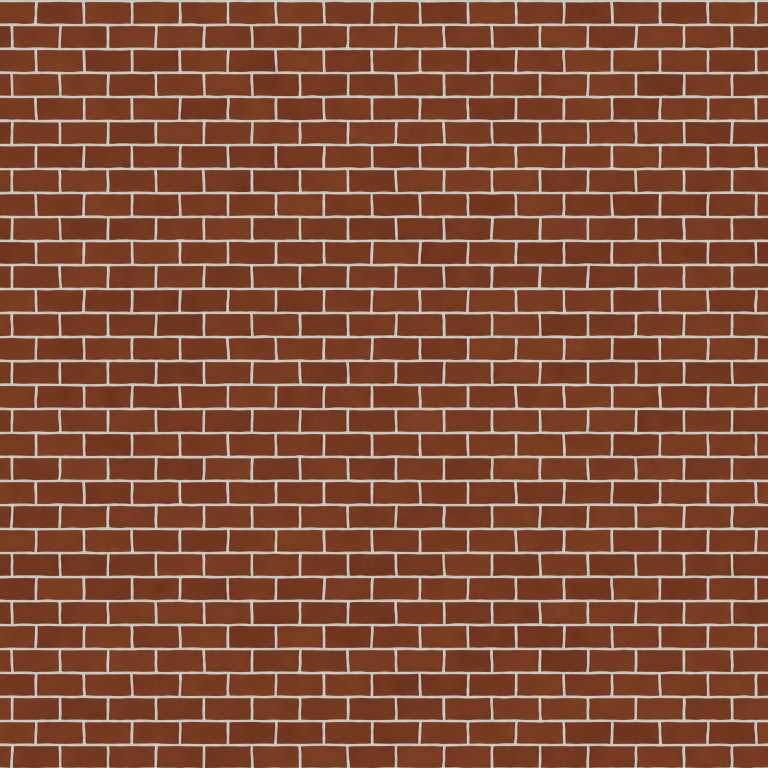
Write a three.js fragment shader that draws this texture.

```glsl
// Running-bond wall of red-brown bricks with thin, slightly uneven pale mortar.
#define BRICKS vec2(16.0, 32.0)
#define JOINT_WIDTH 0.0034
#define JOINT_DROP 0.04
#define CORNER_RADIUS 0.0012
#define WOBBLE 0.0008
#define LEAN 0.05
#define MOTTLE 0.07
#define BRICK_DARK vec3(0.435, 0.205, 0.120)
#define BRICK_LIGHT vec3(0.485, 0.245, 0.135)
#define MORTAR vec3(0.790, 0.785, 0.770)

varying vec2 vUv;

float hash(vec2 p) {
  vec3 q = fract(vec3(p.xyx) * 0.1031);
  q += dot(q, q.yzx + 33.33);
  return fract((q.x + q.y) * q.z);
}

// Value noise that wraps after a whole number of cells.
float noise(vec2 uv, vec2 cells, float seed) {
  vec2 p = uv * cells;
  vec2 i = floor(p);
  vec2 f = fract(p);
  f = f * f * (3.0 - 2.0 * f);
  vec2 a = mod(i, cells);
  vec2 b = mod(i + 1.0, cells);
  float low = mix(hash(a + seed), hash(vec2(b.x, a.y) + seed), f.x);
  float high = mix(hash(vec2(a.x, b.y) + seed), hash(b + seed), f.x);
  return mix(low, high, f.y);
}

void main() {
  // Uneven edges: a gentle shared warp keeps both sides of a joint together.
  vec2 warp = vec2(noise(vUv, vec2(64.0, 96.0), 11.0),
                   noise(vUv, vec2(64.0, 96.0), 47.0)) - 0.5;
  vec2 wall = (vUv + warp * WOBBLE) * BRICKS;

  // Alternate rows shift by half a brick.
  wall.y += JOINT_DROP;
  float row = floor(wall.y);
  float rowId = mod(row, BRICKS.y);
  float height = wall.y - row;
  wall.x -= 0.25 + 0.5 * mod(row, 2.0);

  // Each upright joint leans a little.
  float joint = floor(wall.x + 0.5);
  float tilt = hash(vec2(mod(joint, BRICKS.x), rowId) + 5.0) - 0.5;
  wall.x -= tilt * LEAN * (height - 0.5);
  vec2 brick = vec2(mod(floor(wall.x), BRICKS.x), rowId);

  // Distance inward from the brick edge, with rounded corners.
  vec2 toJoint = vec2(abs(wall.x - joint), min(height, 1.0 - height)) / BRICKS;
  float halfJoint = 0.5 * JOINT_WIDTH * (0.85 + 0.3 * noise(vUv, vec2(128.0), 83.0));
  vec2 inset = max(CORNER_RADIUS - (toJoint - halfJoint), 0.0);
  float edge = CORNER_RADIUS - length(inset);

  // Fired clay: a tone per brick, soft blotches and fine grain.
  float blotch = noise(vUv, vec2(48.0, 64.0), 23.0);
  float grain = noise(vUv, vec2(192.0, 256.0), 61.0);
  float tone = clamp(0.7 * hash(brick + 19.0) + 0.5 * blotch - 0.1, 0.0, 1.0);
  vec3 clay = mix(BRICK_DARK, BRICK_LIGHT, tone);
  clay *= 1.0 + MOTTLE * (0.6 * grain + 0.4 * blotch - 0.5);
  clay *= mix(0.94, 1.0, smoothstep(0.0, CORNER_RADIUS, edge));

  // Mortar with faint grain.
  vec3 mortar = MORTAR * (0.97 + 0.06 * grain);

  float soft = max(0.7 * fwidth(vUv.x), 0.0003);
  gl_FragColor = vec4(mix(mortar, clay, smoothstep(-soft, soft, edge)), 1.0);
}
```
